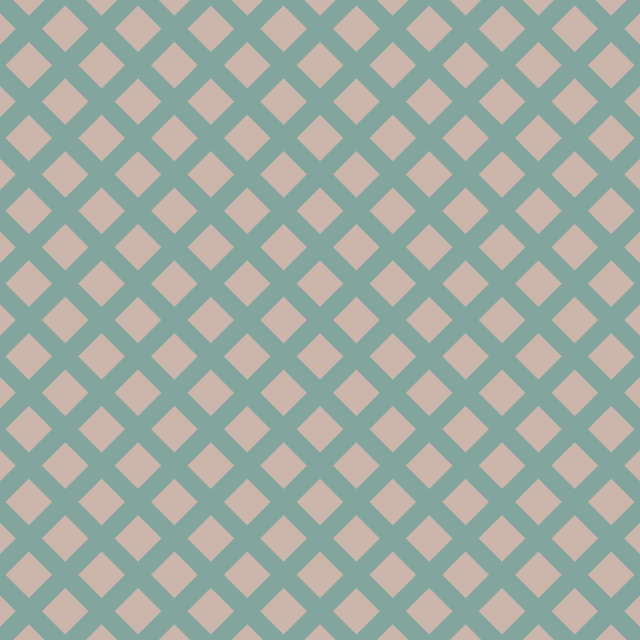
Reproduce this pattern procedurally as a WebGL 1 fragment shader.

```glsl
precision highp float;

uniform vec2 u_resolution;

#define PITCH 0.08043
#define BAND_WIDTH 0.0289
#define BAND_COLOR vec3(0.51, 0.65, 0.62)
#define GROUND_COLOR vec3(0.80, 0.71, 0.67)

// Turn the plane by 45 degrees
vec2 rotateDiagonal(vec2 p) {
  return vec2(p.x + p.y, p.y - p.x) * sqrt(0.5);
}

// Signed distance to a square lattice of bands, negative inside
float latticeDistance(vec2 p) {
  vec2 toLine = abs(fract(p / PITCH + 0.5) - 0.5) * PITCH;
  return min(toLine.x, toLine.y) - 0.5 * BAND_WIDTH;
}

void main() {
  // Canvas units, with a crossing at the center
  float canvasSize = min(u_resolution.x, u_resolution.y);
  vec2 p = (gl_FragCoord.xy - 0.5 * u_resolution) / canvasSize;

  // Edge softened over about one pixel
  float soft = 0.6 / canvasSize;
  float ground = smoothstep(-soft, soft, latticeDistance(rotateDiagonal(p)));

  gl_FragColor = vec4(mix(BAND_COLOR, GROUND_COLOR, ground), 1.0);
}
```
